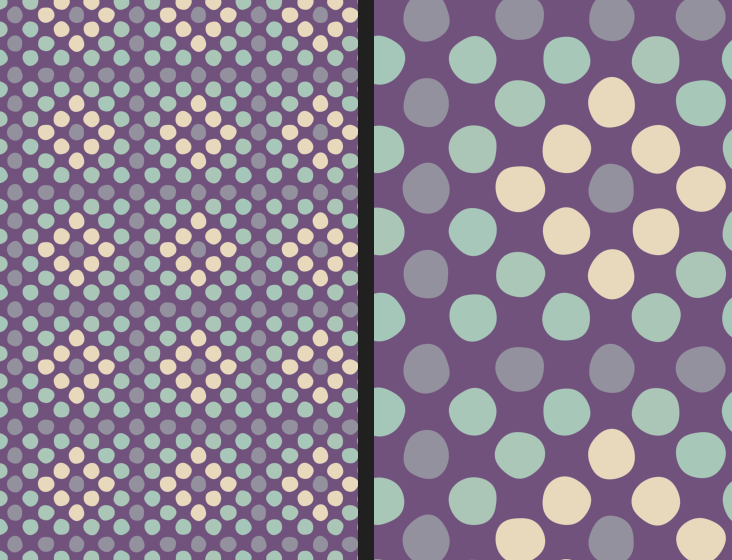
Left, the full canvas; right, a detail of the centre.
A WebGL 1 fragment shader for this pattern:

```glsl
precision highp float;

uniform vec2 u_resolution;

// Lengths are fractions of the canvas height; y runs downward.
const float PI = 3.14159265;
const float CELLS = 8.0;                      // lattice cells per repeat
const vec2 PITCH = vec2(0.02721, 0.02552);    // spacing of columns and rows
const float TILE_HEIGHT = 0.20944;            // leaves a wider gap after row 7
const vec2 ORIGIN = vec2(0.0264, 0.1341);     // centre of the first dot
const float RADIUS = 0.0142;
const float COLUMN_DRIFT = 0.0009;
const float LOW_ROW = 3.0;                    // this row sits slightly low
const float LOW_ROW_DROP = 0.002;
const float SQUASH = 0.04;                    // wide or tall dots
const float WOBBLE = 0.022;                   // hand-cut outline
const float TINT = 0.012;

const vec3 PURPLE = vec3(0.44, 0.32, 0.49);
const vec3 GREEN = vec3(0.66, 0.78, 0.72);
const vec3 GREY = vec3(0.58, 0.57, 0.62);
const vec3 CREAM = vec3(0.91, 0.85, 0.74);

// Nearest row, counted over all repeats; the gap is split in half.
float nearestRow(float y) {
  float margin = 0.5 * (TILE_HEIGHT - (CELLS - 1.0) * PITCH.y);
  float tile = floor((y + margin) / TILE_HEIGHT);
  float row = floor((y - tile * TILE_HEIGHT) / PITCH.y + 0.5);
  return tile * CELLS + clamp(row, 0.0, CELLS - 1.0);
}

vec2 dotCentre(vec2 cell, vec2 id) {
  float drift = COLUMN_DRIFT * (1.0 + sin(id.x * PI / 4.0 - 0.88));
  float drop = LOW_ROW_DROP * (1.0 - step(0.5, abs(id.y - LOW_ROW)));
  float tile = floor((cell.y + 0.5) / CELLS);
  return vec2(cell.x * PITCH.x + drift,
              tile * TILE_HEIGHT + id.y * PITCH.y + drop);
}

// Signed distance to an uneven disc whose outline depends on its cell.
float dotDistance(vec2 d, vec2 id) {
  float a = atan(d.y, d.x + 1e-6);
  float shape = 1.0 + 0.015 * sin(id.x * 2.7 + id.y * 1.9);
  shape += SQUASH * cos(PI * (id.x - 2.0) / 2.0) * cos(2.0 * a);
  shape += WOBBLE * sin(3.0 * a + id.x * 1.7 + id.y * 2.9);
  shape += 0.6 * WOBBLE * sin(4.0 * a + id.x * 2.3 - id.y * 1.3);
  shape += 0.4 * WOBBLE * sin(5.0 * a - id.x * 0.9 + id.y * 3.7);
  return length(d) - RADIUS * shape;
}

// Grey frame and centre, cream diamond ring, green in between.
vec3 dotColour(vec2 id) {
  vec2 away = abs(id - 0.5 * CELLS);
  float ring = away.x + away.y;
  if (min(id.x, id.y) < 0.5 || ring < 0.5) return GREY;
  if (ring < 2.5) return CREAM;
  return GREEN + TINT * sin(id.x * 1.3 + id.y * 2.1) * vec3(1.0, -0.2, -0.5);
}

void main() {
  vec2 p = gl_FragCoord.xy / u_resolution.y;
  p = vec2(p.x, 1.0 - p.y) - ORIGIN;
  float edge = 0.75 / u_resolution.y;
  vec2 base = vec2(floor(p.x / PITCH.x + 0.5), nearestRow(p.y));
  vec3 colour = PURPLE;

  // Dots fill every second cell, like a checkerboard.
  for (int j = -1; j <= 1; j++) {
    for (int i = -1; i <= 1; i++) {
      vec2 cell = base + vec2(float(i), float(j));
      vec2 id = floor(mod(cell + 0.5, CELLS));
      float odd = step(0.5, mod(id.x + id.y, 2.0));
      float dist = dotDistance(p - dotCentre(cell, id), id);
      float cover = (1.0 - odd) * (1.0 - smoothstep(-edge, edge, dist));
      colour = mix(colour, dotColour(id), cover);
    }
  }
  gl_FragColor = vec4(colour, 1.0);
}
```
